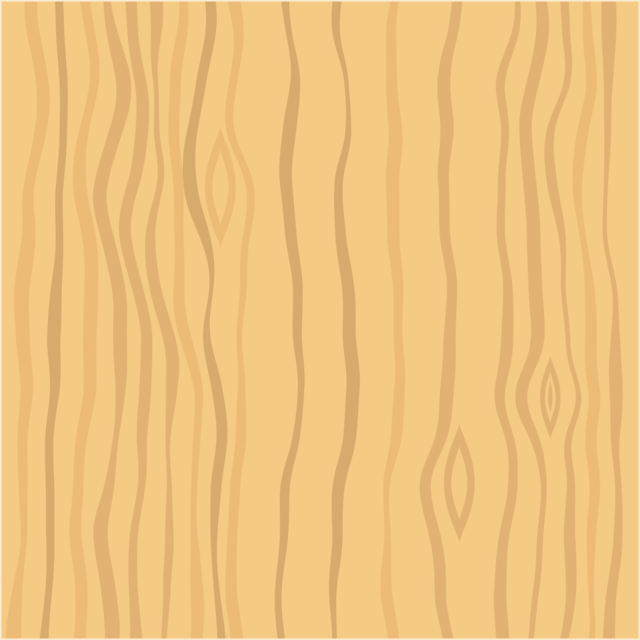
Give the GLSL for this texture, as a Shadertoy shader.

```glsl
// Flat cartoon wood: wavy vertical grain lines in three brown tones on tan.
// Each line is a noise-bent stripe of varying width; neighbouring lines bend
// alike and part around a few pointed, hollow knots. A pale rim frames it all.

#define LINE_COUNT 18
#define KNOT_COUNT 3
#define LINE_HALF_WIDTH 0.0076
#define WOBBLE 0.042
#define WOBBLE_FREQ 6.0
#define DRIFT 0.022
#define KNOT_PUSH 0.022
#define SOFTNESS 0.0014
#define RIM_WIDTH 0.0024

const vec3 BASE = vec3(0.960, 0.792, 0.522);
const vec3 RIM = vec3(0.975, 0.925, 0.820);
const vec3 TONES[3] = vec3[3](
    vec3(0.927, 0.738, 0.465),   // faint orange
    vec3(0.885, 0.700, 0.450),   // medium brown
    vec3(0.840, 0.670, 0.425));  // dark olive brown

// Tone of each line, left to right
const int LINE_TONE[LINE_COUNT] = int[LINE_COUNT](
    0, 2, 0, 1, 1, 1, 0, 2, 0, 2, 2, 0, 1, 1, 1, 1, 0, 1);

// Knots: fractional line index, height, half width, half height
const vec4 KNOTS[KNOT_COUNT] = vec4[KNOT_COUNT](
    vec4(7.5, 0.707, 0.024, 0.102),
    vec4(12.3, 0.245, 0.024, 0.100),
    vec4(14.5, 0.379, 0.016, 0.070));

float hash(vec2 p) {
    return fract(sin(dot(p, vec2(127.1, 311.7))) * 43758.5453);
}

float noise(vec2 p) {
    vec2 cell = floor(p), f = fract(p);
    f = f * f * (3.0 - 2.0 * f);
    return mix(mix(hash(cell), hash(cell + vec2(1, 0)), f.x),
               mix(hash(cell + vec2(0, 1)), hash(cell + vec2(1, 1)), f.x), f.y);
}

// Coverage of a shape from its signed distance
float fill(float d) {
    float blur = max(SOFTNESS, 0.7 / iResolution.y);
    return 1.0 - smoothstep(-blur, blur, d);
}

// Resting place of a line: dense on both sides, sparse right of the middle
float restX(float index) {
    float x = 0.045 + 0.0405 * index + 0.045 * clamp(index - 8.0, 0.0, 5.0);
    return x - 0.0035 * max(index - 13.0, 0.0);
}

// Sideways bend, similar for neighbouring lines
float bend(float index, float y) {
    float wave = noise(vec2(index * 0.33, y * WOBBLE_FREQ + index * 0.3)) - 0.5;
    float kink = noise(vec2(index * 0.4 + 40.0, y * WOBBLE_FREQ * 2.1)) - 0.5;
    float drift = noise(vec2(index * 0.3 + 80.0, y * 2.3)) - 0.5;
    return WOBBLE * (wave + 0.28 * kink) + DRIFT * drift;
}

// Line centre at a height, pushed aside by the knots
float lineX(float index, float y) {
    float x = restX(index) + bend(index, y);
    for (int k = 0; k < KNOT_COUNT; k++) {
        vec4 knot = KNOTS[k];
        float gap = restX(index) - restX(knot.x);
        float t = (y - knot.y) / knot.w;
        float push = (knot.z + KNOT_PUSH) * exp(-t * t);
        x += sign(gap) * (length(vec2(gap, push)) - abs(gap));
    }
    return x;
}

// Upright spindle with pointed ends
float spindle(vec2 p, vec2 halfSize) {
    float t = p.y / halfSize.y;
    return abs(p.x) - halfSize.x * (pow(max(1.0 - t * t, 0.0), 1.4) - 0.1 * t * t);
}

void mainImage(out vec4 fragColor, in vec2 fragCoord) {
    vec2 uv = fragCoord / iResolution.xy;
    vec3 color = BASE;

    // Grain lines
    for (int i = 0; i < LINE_COUNT; i++) {
        float index = float(i);
        float swell = noise(vec2(index * 7.3 + 150.0, uv.y * 7.0 + index * 0.6));
        float halfWidth = LINE_HALF_WIDTH * mix(0.4, 1.6, swell);
        float d = abs(uv.x - lineX(index, uv.y)) - halfWidth;
        color = mix(color, TONES[LINE_TONE[i]], fill(d));
    }

    // Knots: a ring with a hollow; the last one also has a core
    for (int k = 0; k < KNOT_COUNT; k++) {
        vec4 knot = KNOTS[k];
        vec2 p = uv - vec2(restX(knot.x) + bend(knot.x, knot.y), knot.y);
        float ring = max(spindle(p, knot.zw), -spindle(p, knot.zw * vec2(0.52, 0.62)));
        if (k == KNOT_COUNT - 1) ring = min(ring, spindle(p, knot.zw * vec2(0.22, 0.38)));
        color = mix(color, TONES[LINE_TONE[int(ceil(knot.x))]], fill(ring));
    }

    // Pale rim
    vec2 inset = min(uv, 1.0 - uv);
    color = mix(color, RIM, fill(min(inset.x, inset.y) - RIM_WIDTH));

    fragColor = vec4(color, 1.0);
}
```
